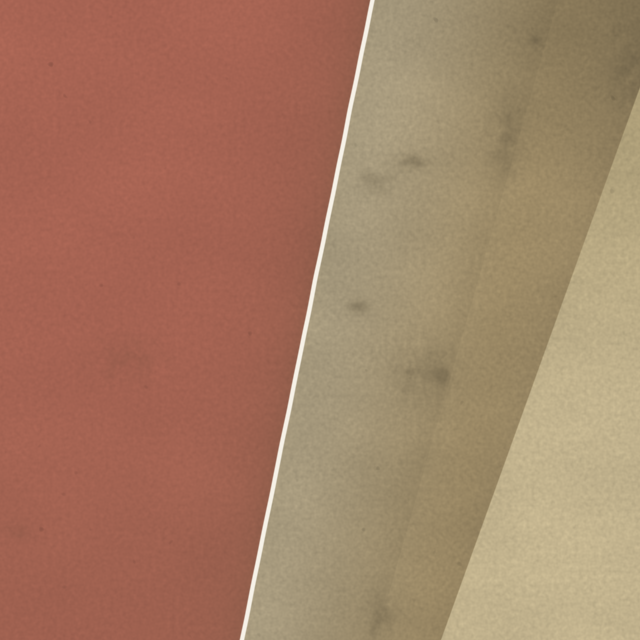
Give the GLSL for this background, as a WebGL 2 fragment shader.

```glsl
#version 300 es
precision highp float;
// Weathered plaster: a red wall, a bright slanted seam and two folded sand-coloured planes.

uniform vec2 u_resolution;
out vec4 outColor;

const vec3 RED_LIT = vec3(0.655, 0.390, 0.325);
const vec3 RED_SHADE = vec3(0.550, 0.360, 0.285);
const vec3 SAND_GREY = vec3(0.645, 0.595, 0.485);
const vec3 SAND_WARM = vec3(0.625, 0.550, 0.405);
const vec3 PALE_LOW = vec3(0.755, 0.695, 0.550);
const vec3 PALE_HIGH = vec3(0.685, 0.625, 0.475);
const vec3 SEAM_WHITE = vec3(0.97, 0.95, 0.91);
const vec3 STAIN = vec3(0.36, 0.32, 0.24);

vec2 hashGradient(vec2 cell) {
    vec3 q = fract(cell.xyx * vec3(0.1031, 0.1030, 0.0973));
    q += dot(q, q.yzx + 33.33);
    return fract((q.xx + q.yz) * q.zy) * 2.0 - 1.0;
}

float gradientNoise(vec2 p) {
    vec2 i = floor(p);
    vec2 f = p - i;
    vec2 u = f * f * f * (f * (f * 6.0 - 15.0) + 10.0);
    vec2 e = vec2(0.0, 1.0);
    float low = mix(dot(hashGradient(i), f),
                    dot(hashGradient(i + e.yx), f - e.yx), u.x);
    float high = mix(dot(hashGradient(i + e.xy), f - e.xy),
                     dot(hashGradient(i + e.yy), f - e.yy), u.x);
    return mix(low, high, u.y);
}

float fbm(vec2 p, int octaves) {
    float sum = 0.0;
    float amplitude = 0.5;
    for (int i = 0; i < octaves; i++) {
        sum += amplitude * gradientNoise(p);
        p = mat2(1.6, 1.2, -1.2, 1.6) * p + 7.3;
        amplitude *= 0.5;
    }
    return sum;
}

// Signed distance to a slanted line, positive on its right side.
float slantDistance(vec2 p, float footX, float slope) {
    return (p.x - footX - slope * p.y) / sqrt(1.0 + slope * slope);
}

// Soft elliptical stain whose outline is broken up by noise.
float smudge(vec2 p, vec2 center, vec2 radius, float ragged) {
    vec2 q = (p - center) / radius;
    return exp(-dot(q, q)) * clamp(0.55 + 2.2 * ragged, 0.0, 1.0);
}

// Sparse dark flecks left where the noise peaks.
float flecks(vec2 p, float scale, float threshold) {
    return smoothstep(threshold, threshold + 0.2, gradientNoise(p * scale));
}

void main() {
    vec2 p = gl_FragCoord.xy / u_resolution;
    float px = 1.0 / u_resolution.y;

    // Noise layers shared by all planes
    float cloud = fbm(p * vec2(4.0, 6.0), 4);
    float ragged = fbm(p * 42.0, 3);
    float grain = gradientNoise(p * 135.0) + 0.6 * gradientNoise(p * 230.0 + 19.0);

    // Plane boundaries
    float wobble = 0.0012 * gradientNoise(vec2(p.y * 15.0, 3.0));
    float seam = slantDistance(p, 0.378, 0.204) + wobble;
    float fold = slantDistance(p, 0.587, 0.285);
    float ridge = slantDistance(p, 0.689, 0.360);

    // Red wall, shaded toward the seam
    float shade = 0.65 * exp(seam / 0.085) + 0.25 * exp(seam / 0.015);
    vec3 red = mix(RED_LIT, RED_SHADE, clamp(shade, 0.0, 1.0));
    red = mix(red, RED_SHADE, 0.22 * smoothstep(0.5, 0.1, p.y));
    red *= 1.0 + 0.08 * cloud;

    // Middle plane, warmer beyond the fold and darker at the upper right
    vec3 sand = mix(SAND_GREY, SAND_WARM, smoothstep(0.0, 0.32, seam));
    sand *= 1.0 + 0.035 * smoothstep(-px, px, fold) - 0.035 * smoothstep(-0.06, 0.0, fold);
    sand *= 1.0 - 0.17 * smoothstep(0.65, 1.05, p.y) * smoothstep(0.6, 1.0, p.x);
    sand *= 1.0 - 0.07 * exp(-abs(ridge) / 0.05);
    sand *= 1.0 + 0.18 * cloud;

    // Pale plane on the right
    vec3 pale = mix(PALE_LOW, PALE_HIGH, smoothstep(0.3, 0.85, p.y));
    pale *= 1.0 + 0.12 * cloud + 0.04 * fbm(p * vec2(12.0, 35.0), 3);

    // Join the planes
    float sandMask = smoothstep(-px, px, seam);
    float paleMask = smoothstep(-px, px, ridge);
    vec3 color = mix(red, mix(sand, pale, paleMask), sandMask);

    // Stains gathered on the middle plane
    float stains = smudge(p, vec2(0.588, 0.716), vec2(0.024, 0.020), ragged);
    stains += smudge(p, vec2(0.645, 0.746), vec2(0.030, 0.016), ragged);
    stains += smudge(p, vec2(0.790, 0.785), vec2(0.024, 0.055), ragged);
    stains += smudge(p, vec2(0.560, 0.521), vec2(0.016, 0.010), 0.2);
    stains += smudge(p, vec2(0.655, 0.425), vec2(0.050, 0.042), ragged);
    stains += smudge(p, vec2(0.692, 0.412), vec2(0.009, 0.014), 0.2);
    stains += smudge(p, vec2(0.837, 0.937), vec2(0.008, 0.009), 0.2);
    stains += smudge(p, vec2(0.595, 0.030), vec2(0.018, 0.040), ragged);
    stains += smudge(p, vec2(0.985, 0.890), vec2(0.035, 0.070), ragged);
    color = mix(color, STAIN, 0.38 * clamp(stains, 0.0, 1.0) * sandMask * (1.0 - paleMask));

    // Soft marks on the red wall, then flecks and grain everywhere
    float redMarks = smudge(p, vec2(0.200, 0.440), vec2(0.055, 0.040), ragged);
    redMarks += smudge(p, vec2(0.028, 0.170), vec2(0.022, 0.012), ragged);
    color = mix(color, RED_SHADE * 0.9, 0.35 * redMarks * (1.0 - sandMask));
    color = mix(color, color * 0.72, 0.45 * flecks(p, 55.0, 0.46));
    color *= 1.0 + mix(0.055, 0.075, sandMask) * grain;

    // Bright seam
    float line = 1.0 - smoothstep(0.0034 - px, 0.0034 + px, abs(seam));
    outColor = vec4(mix(color, SEAM_WHITE, line), 1.0);
}
```
